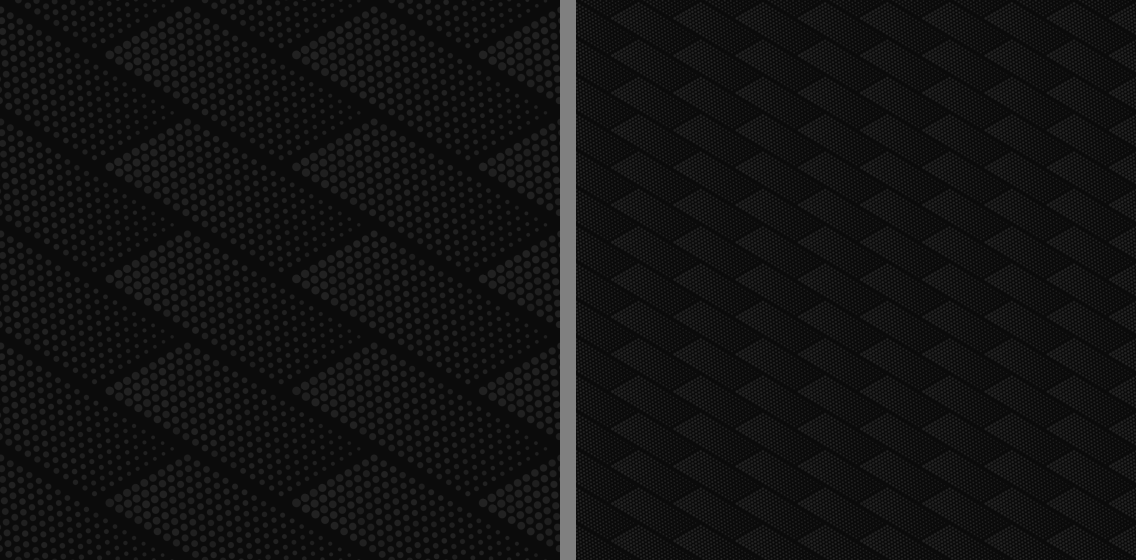
Left, the tile; right, the same tile 3 across and 3 down.
Write a WebGL 2 fragment shader that draws this pattern.

```glsl
#version 300 es
precision highp float;
// Dark halftone weave: slanted parallelograms of dots on near-black, 3 across and 5 down.
// Each block is a skewed dot lattice whose dots shrink from its left tip to its right tip;
// the nearest dot of every block that can reach the pixel is tested.

#define REPEATS vec2(3.0, 5.0)         // blocks across and down
#define LEFT_TIP vec2(0.1961, 0.1020)  // first dot of the first block
#define STEP_UP vec2(0.01540, 0.00890) // lattice step along the short side
#define STEP_DOWN vec2(0.01700, -0.01020) // lattice step along the long side
#define LAST_DOT vec2(9.0, 18.0)       // highest lattice index on each side
#define RADIUS_LEFT 0.0076
#define RADIUS_RIGHT 0.0030
#define SOFTNESS 0.0008                // least half-width of a dot edge
#define TONE_WEAR 0.06                 // brightness variation between dots
#define SIZE_WEAR 0.04                 // radius variation between dots
#define GROUND_COLOR vec3(0.045)
#define DOT_COLOR vec3(0.127)

uniform vec2 u_resolution;
out vec4 fragColor;

float hash(vec2 p) {
    return fract(sin(dot(p, vec2(127.1, 311.7))) * 43758.5453);
}

// Coverage (x) and tone (y) of the block dot nearest to q, measured from the left tip.
vec2 blockDot(vec2 q, vec2 blockId, float edge) {
    mat2 lattice = mat2(STEP_UP, STEP_DOWN);
    vec2 index = clamp(floor(inverse(lattice) * q + 0.5), vec2(0.0), LAST_DOT);
    vec2 center = lattice * index;

    // Size falls linearly with the distance from the left tip
    float along = center.x / (lattice * LAST_DOT).x;
    vec2 seed = index + blockId * vec2(17.0, 29.0);
    float radius = mix(RADIUS_LEFT, RADIUS_RIGHT, along);
    radius *= 1.0 + SIZE_WEAR * (hash(seed + 5.3) - 0.5);

    float coverage = 1.0 - smoothstep(-edge, edge, length(q - center) - radius);
    float tone = 1.0 + TONE_WEAR * (2.0 * hash(seed) - 1.0);
    return vec2(coverage, tone);
}

void main() {
    vec2 uv = gl_FragCoord.xy / u_resolution;
    float edge = max(SOFTNESS, 0.7 / min(u_resolution.x, u_resolution.y));
    vec2 home = floor((uv - LEFT_TIP) * REPEATS);

    // Blocks overhang their cells, so visit the neighbours as well
    vec3 color = GROUND_COLOR;
    for (int y = 0; y <= 1; y++) {
        for (int x = -1; x <= 1; x++) {
            vec2 cell = home + vec2(x, y);
            vec2 q = uv - LEFT_TIP - cell / REPEATS;
            vec2 spot = blockDot(q, mod(cell, REPEATS), edge);
            color = mix(color, DOT_COLOR * spot.y, spot.x);
        }
    }
    fragColor = vec4(color, 1.0);
}
```
